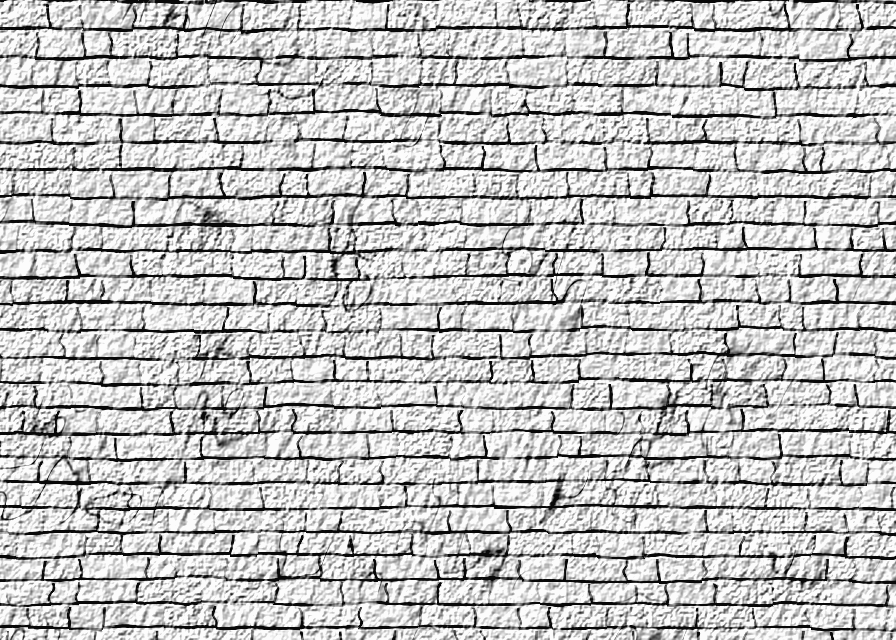
A WebGL 2 fragment shader for this texture map:

```glsl
#version 300 es
precision highp float;
// Rough split-stone wall in embossed white: 24 uneven courses of about 18 bricks.
uniform vec2 u_resolution;
out vec4 fragColor;

float hash(vec2 p) {
    vec3 a = fract(vec3(p.xyx) * 0.1031);
    a += dot(a, a.yzx + 33.33);
    return fract((a.x + a.y) * a.z);
}

float noise(vec2 p) {
    vec2 i = floor(p), f = fract(p);
    f = f * f * (3.0 - 2.0 * f);
    return mix(mix(hash(i), hash(i + vec2(1, 0)), f.x),
               mix(hash(i + vec2(0, 1)), hash(i + vec2(1, 1)), f.x), f.y);
}

// Slope of the noise towards the light, used as relief shading
float emboss(vec2 p, vec2 toLight) {
    return noise(p) - noise(p + toLight);
}

float line(float d, float halfWidth, float aa) {
    return 1.0 - smoothstep(halfWidth - 0.5 * aa, halfWidth + 0.5 * aa, abs(d));
}

void main() {
    vec2 uv = gl_FragCoord.xy / u_resolution.y;
    float aa = 23.0 / u_resolution.y;

    // Courses: wavy, and slightly lower towards the bottom of the wall
    float bend = 0.007 * (noise(uv * vec2(4, 9) + 7.0) - 0.5)
               + 0.004 * (noise(uv * vec2(31, 22)) - 0.5);
    float depth = 1.0 - uv.y + bend;
    float course = depth * (22.0 + 2.5 * depth) - 0.12;
    float row = floor(course) + 40.0;
    float v = 1.0 - fract(course);

    // Nearest upright joint, and the brick that holds this point
    float x = uv.x * 13.1 + hash(vec2(row, 3)) * 9.0 + 50.0;
    float wobble = 0.10 * (noise(uv * vec2(30, 75)) - 0.5);
    float nearest = floor(x + 0.5);
    float side = 9.0, jointId = 0.0, brickId = nearest - 1.0;
    for (float k = -1.0; k <= 1.0; k++) {
        float id = nearest + k;
        float lean = (v - 0.5) * 0.14 * (hash(vec2(id, row + 90.0)) - 0.5);
        float d = x - id - 0.7 * (hash(vec2(id, row)) - 0.5) - lean - wobble;
        if (d > 0.0) brickId = id;
        if (abs(d) < abs(side)) { side = d; jointId = id; }
    }
    side /= 0.57;

    // Stone face: fine grain, coarser chips and slanted upright folds
    vec2 brick = vec2(brickId, row);
    float rough = hash(brick + 17.0);
    float folds = hash(brick + 61.0);
    vec2 slant = vec2(uv.x - 0.35 * uv.y, uv.y);
    float shade = 0.90 + 0.06 * (hash(brick + 29.0) - 0.5);
    shade += mix(0.35, 0.95, rough) * emboss(uv * 240.0, vec2(-0.5, 0.6));
    shade += 0.40 * emboss(uv * 110.0 + 31.0, vec2(-0.5, 0.5));
    shade += mix(0.15, 0.75, folds * folds) * emboss(slant * vec2(125, 32), vec2(-0.6, 0.1));

    // Sparse creases where the stone has broken
    float crack = abs(noise(slant * vec2(38, 24) + 80.0) - 0.5);
    float worn = smoothstep(0.60, 0.85, noise(uv * 9.0 + 40.0));
    shade -= 0.6 * worn * (1.0 - smoothstep(0.0, 0.07, crack));

    // Bed joint: dark under each brick, with a pale lip below it
    float bed = v - 0.07 - 0.10 * hash(brick + 5.0);
    float bedInk = mix(0.35, 1.15, smoothstep(0.15, 0.65, noise(uv * vec2(38, 60) + 11.0)));
    float bedWidth = 0.035 + 0.035 * noise(uv * vec2(55, 40) + 23.0);
    shade += 0.14 * exp(-80.0 * (bed + 0.15) * (bed + 0.15));
    shade -= 0.16 * exp(-90.0 * bed * bed);
    shade -= bedInk * line(bed, bedWidth, aa);

    // Upright joint: thinner, often faint, with a pale edge on its right
    float sideInk = mix(0.15, 1.1, hash(vec2(jointId, row + 150.0)))
                  * mix(0.5, 1.1, noise(uv * vec2(40, 90) + 51.0));
    float span = smoothstep(-0.05, 0.05, bed) * (1.0 - smoothstep(0.96, 1.0, v));
    shade += 0.12 * span * exp(-90.0 * (side - 0.14) * (side - 0.14));
    shade -= span * sideInk * (line(side, 0.045, aa) + 0.15 * exp(-90.0 * side * side));

    fragColor = vec4(vec3(clamp(shade, 0.03, 0.99)), 1.0);
}
```
